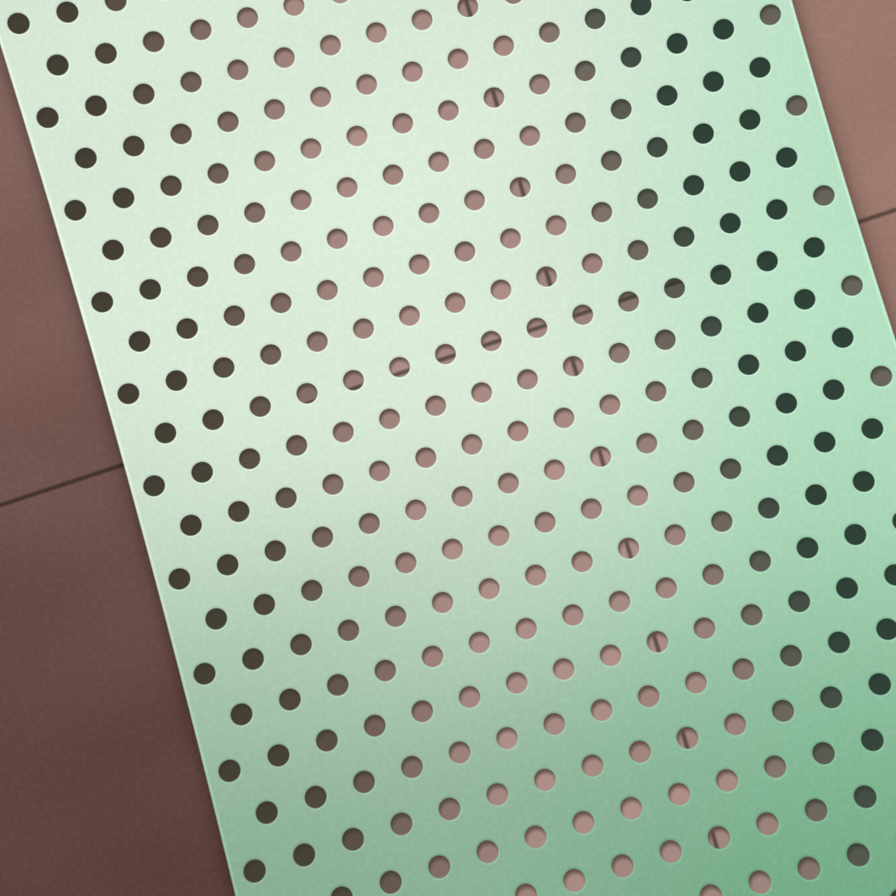
Reproduce this pattern procedurally as a WebGL 1 fragment shader.

```glsl
precision highp float;
// Tilted mint perforated panel with staggered round holes, lying on brown floor tiles.
uniform vec2 u_resolution;

const vec2 CELL = vec2(0.0542, 0.1085);  // size of one lattice cell on the canvas
const float HOLE_RADIUS = 0.0117;
const float LEFT_EDGE = -0.47;           // panel sides, in lattice columns
const float RIGHT_EDGE = 15.5;

float hash(vec2 p) {
  return fract(sin(dot(p, vec2(127.1, 311.7))) * 43758.5);
}

// Distance to the nearest scattered point
float cellular(vec2 p) {
  vec2 base = floor(p);
  float nearest = 2.0;
  for (int y = -1; y <= 1; y++) {
    for (int x = -1; x <= 1; x++) {
      vec2 id = base + vec2(float(x), float(y));
      vec2 point = id + vec2(hash(id), hash(id + 19.3));
      nearest = min(nearest, length(p - point));
    }
  }
  return nearest;
}

float softWaves(vec2 p) {
  return 0.5 * sin(p.x * 7.0 + 2.0 * sin(p.y * 5.0)) + 0.5 * sin(p.y * 11.0 - p.x * 4.0);
}

// 1 inside (negative distance), 0 outside
float fill(float dist, float blur) {
  return 1.0 - smoothstep(-blur, blur, dist);
}

// Canvas to lattice: lens correction, then perspective
vec2 toLattice(vec2 uv) {
  vec2 p = uv - 0.5;
  p *= 1.0 - 0.0885 * dot(p, p);
  float depth = 0.4304 - 0.00614 * p.x - 0.0269 * p.y;
  return vec2(7.68 * p.x + 2.092 * p.y + 2.582,
              1.101 * p.x - 4.04 * p.y + 1.923) / depth;
}

// Nearest site of the centred (staggered) lattice
vec2 nearestSite(vec2 lattice) {
  vec2 corner = floor(lattice + 0.5);
  vec2 middle = floor(lattice) + 0.5;
  bool cornerWins = length((lattice - corner) * CELL) < length((lattice - middle) * CELL);
  return cornerWins ? corner : middle;
}

// Two crossing tile joints
float jointMask(vec2 uv, float blur) {
  float across = abs(uv.y - 0.436 - 0.33 * uv.x) / 1.053;
  float along = abs(uv.x - 0.816 + 0.296 * uv.y) / 1.043;
  return fill(min(across, along) - 0.0022, blur + 0.001);
}

vec3 floorColor(vec2 uv, float grain, float blur) {
  vec3 color = mix(vec3(0.37, 0.26, 0.245), vec3(0.52, 0.40, 0.365), smoothstep(0.0, 0.95, uv.y));
  color = mix(color, vec3(0.63, 0.49, 0.44), smoothstep(0.4, 1.0, uv.x) * 0.85);
  color += 0.012 * softWaves(uv * 3.0) + 0.025 * grain;
  return mix(color, color * 0.58, jointMask(uv, blur));
}

vec3 panelColor(vec2 uv, float grain) {
  vec3 color = mix(vec3(0.54, 0.69, 0.58), vec3(0.83, 0.895, 0.825), smoothstep(-0.05, 0.62, uv.y));
  float coolSide = smoothstep(0.55, 1.05, uv.x + 0.1 * (1.0 - uv.y));
  color = mix(color, color * vec3(0.85, 0.98, 0.92), coolSide);
  float glow = exp(-6.0 * dot(uv - vec2(0.38, 0.72), uv - vec2(0.38, 0.72)));
  return color + 0.035 * glow + 0.006 * softWaves(uv * 2.0) + 0.025 * grain;
}

// Pink floor lit through the middle columns, dark towards both sides
vec3 holeColor(vec2 offset, vec2 site, vec2 uv, float blur) {
  float light = smoothstep(0.5, 5.8, site.x) * (1.0 - smoothstep(9.0, 13.0, site.x));
  light = max(light, 0.45 * step(14.9, site.x));
  light *= 0.93 + 0.14 * (hash(site) - 0.5);
  vec3 dark = mix(vec3(0.27, 0.25, 0.21), vec3(0.19, 0.26, 0.22), smoothstep(4.0, 13.0, site.x));
  vec3 tile = mix(dark, vec3(0.69, 0.565, 0.535), light);
  tile *= 1.0 - 0.45 * jointMask(uv, blur);
  vec3 wall = mix(dark * 0.9, vec3(0.39, 0.32, 0.28), light);
  float shade = length(offset - HOLE_RADIUS * vec2(0.14, -0.36)) - HOLE_RADIUS;
  return mix(wall, tile, fill(shade, 0.0025 + blur));
}

void main() {
  vec2 uv = gl_FragCoord.xy / u_resolution;
  float blur = max(0.0012, 0.9 / min(u_resolution.x, u_resolution.y));
  float grain = cellular(uv * 170.0) - 0.5;
  vec2 lattice = toLattice(uv);

  // Floor with the panel's contact shadow
  float side = max(LEFT_EDGE - lattice.x, lattice.x - RIGHT_EDGE) * CELL.x;
  vec3 color = floorColor(uv, grain, blur);
  color *= 1.0 - 0.25 * exp(-max(side, 0.0) * 140.0);

  // Panel with a pale cut edge
  vec3 panel = panelColor(uv, grain);
  panel += 0.07 * fill(abs(side + 0.002) - 0.001, 0.0015);

  // Holes, with a light lip on the lower right
  vec2 site = nearestSite(lattice);
  vec2 local = (lattice - site) * CELL;
  vec2 offset = mat2(0.963, 0.271, 0.271, -0.963) * local;
  float hole = length(offset) - HOLE_RADIUS;
  float present = step(-0.1, site.x) * step(site.x, 15.1);
  float lip = fill(abs(hole - 0.001) - 0.0008, 0.0015);
  panel += present * lip * 0.07 * dot(normalize(offset + 0.00001), vec2(0.5, -0.86));
  panel = mix(panel, holeColor(offset, site, uv, blur), present * fill(hole, blur));

  color = mix(color, panel, fill(side, blur));
  gl_FragColor = vec4(clamp(color, 0.0, 1.0), 1.0);
}
```
